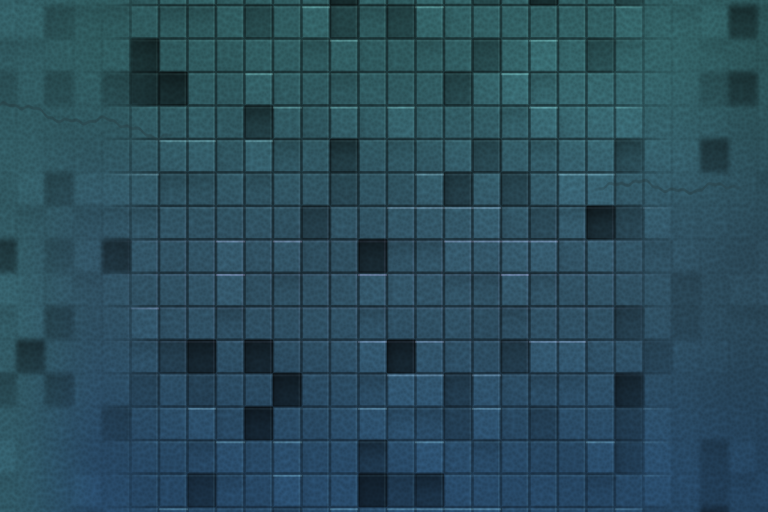
Give the GLSL for this background, as a Shadertoy shader.

```glsl
// Wall of teal and blue blocks at uneven depths, sharp in the centre and hazy at the sides
float hash(vec2 p) {
    vec3 q = fract(p.xyx * vec3(0.1031, 0.1030, 0.0973));
    q += dot(q, q.yzx + 33.33);
    return fract((q.x + q.y) * q.z);
}

// Distance to the nearest jittered point
float cellular(vec2 p) {
    vec2 cell = floor(p);
    float nearest = 2.0;
    for (int j = -1; j <= 1; j++)
        for (int i = -1; i <= 1; i++) {
            vec2 c = cell + vec2(i, j);
            vec2 point = c + vec2(hash(c), hash(c + 57.0));
            nearest = min(nearest, distance(p, point));
        }
    return nearest;
}

// Block depth: -1 is a deep hole, 0 is flush, 0.5 stands proud
float depth(vec2 cell) {
    float h = hash(cell + 19.0);
    if (h < 0.055) return -1.0;
    if (h < 0.15) return -0.3 - 0.3 * hash(cell + 5.0);
    return h > 0.83 ? 0.5 : 0.0;
}

// Brightness of one block, with shadows cast by the higher blocks above and beside it
float blockShade(vec2 cell, vec2 local) {
    float d = depth(cell);
    float above = max(depth(cell + vec2(0, 1)) - d, 0.0);
    float beside = max(depth(cell - vec2(1, 0)) - d, 0.0);
    float shade = 1.0 + (d < 0.0 ? 0.52 * d : 0.16 * d);
    shade *= 1.0 - 0.26 * above * smoothstep(0.25, 1.0, local.y);
    shade *= 1.0 - 0.12 * beside * (1.0 - smoothstep(0.0, 0.4, local.x));
    return shade * (0.97 + 0.06 * hash(cell + 83.0));
}

// Thin wavering crack, faded at both ends
float crack(vec2 uv, float y, float slope, float from, float to) {
    float path = y + slope * (uv.x - from) + 0.008 * sin(uv.x * 55.0)
               + 0.004 * sin(uv.x * 143.0 + 1.0) + 0.002 * sin(uv.x * 390.0);
    float ends = smoothstep(from, from + 0.04, uv.x) * (1.0 - smoothstep(to - 0.04, to, uv.x));
    return ends * (1.0 - smoothstep(0.001, 0.005, abs(uv.y - path)));
}

void mainImage(out vec4 fragColor, in vec2 fragCoord) {
    vec2 uv = fragCoord / iResolution.xy;
    vec2 p = uv * vec2(26.95, 15.3) - vec2(0.58, 0.15);
    float focus = smoothstep(0.12, 0.23, uv.x) * (1.0 - smoothstep(0.76, 0.9, uv.x));

    // Blue to teal backdrop, with haze at the left and a pale patch upper right
    vec3 color = mix(vec3(0.155, 0.285, 0.405), vec3(0.19, 0.32, 0.39), smoothstep(0.0, 0.48, uv.y));
    color = mix(color, vec3(0.185, 0.355, 0.37), smoothstep(0.45, 0.95, uv.y));
    color = mix(color, vec3(0.20, 0.37, 0.40), 0.75 * (1.0 - smoothstep(0.0, 0.14, uv.x)));
    color *= 1.0 + 0.13 * exp(-18.0 * dot(uv - vec2(0.8, 0.78), uv - vec2(0.8, 0.78)));
    color *= 1.0 - 0.12 * smoothstep(0.86, 1.0, uv.x);

    // Blend the four nearest blocks; the blend widens out of focus
    vec2 corner = floor(p - 0.5);
    float blur = mix(0.16, 0.025, focus);
    vec2 blend = smoothstep(0.5 - blur, 0.5 + blur, fract(p - 0.5));
    float shade = 0.0;
    for (int j = 0; j < 2; j++)
        for (int i = 0; i < 2; i++) {
            vec2 o = vec2(i, j);
            vec2 w = mix(1.0 - blend, blend, o);
            shade += w.x * w.y * blockShade(corner + o, p - corner - o);
        }
    color *= mix(1.0, shade, mix(0.65, 1.0, focus));

    // Dark seams and lit bevels
    vec2 f = fract(p);
    vec2 edge = min(f, 1.0 - f);
    vec2 seam = 1.0 - smoothstep(vec2(0.015), vec2(0.075, 0.06), edge);
    float visible = mix(0.08, 1.0, focus) * mix(0.65, 1.0, smoothstep(0.0, 0.5, uv.y));
    color *= 1.0 - 0.42 * visible * max(seam.x, seam.y);
    float raised = step(0.1, depth(floor(p)));
    float topBevel = smoothstep(0.88, 0.93, f.y) * (1.0 - smoothstep(0.94, 0.98, f.y));
    float sideBevel = smoothstep(0.87, 0.92, f.x) * (1.0 - smoothstep(0.92, 0.97, f.x));
    vec3 glint = mix(vec3(0.13, 0.17, 0.16), vec3(0.20, 0.15, 0.20), exp(-30.0 * pow(uv.y - 0.45, 2.0)));
    color += glint * focus * (topBevel * (0.25 + 0.75 * raised) + 0.25 * sideBevel);

    // Leathery grain and fine ripples
    float grain = cellular(p * vec2(7.0, 8.0)) - 0.48;
    float ripple = sin(p.y * 24.0 + 2.0 * sin(p.x * 5.0) + sin(p.x * 13.0 + p.y * 3.0));
    color *= 1.0 + 0.16 * grain + 0.025 * ripple;

    // Cracks and broad smudges
    float cracks = crack(uv, 0.80, -0.25, -0.03, 0.24) + crack(uv, 0.64, -0.05, 0.76, 0.98);
    color = mix(color, vec3(0.15, 0.23, 0.25), 0.45 * cracks);
    color *= 1.0 + 0.03 * sin(uv.x * 17.0 + 2.0 * sin(uv.y * 9.0)) * sin(uv.y * 13.0 + uv.x * 5.0);

    fragColor = vec4(color, 1.0);
}
```
